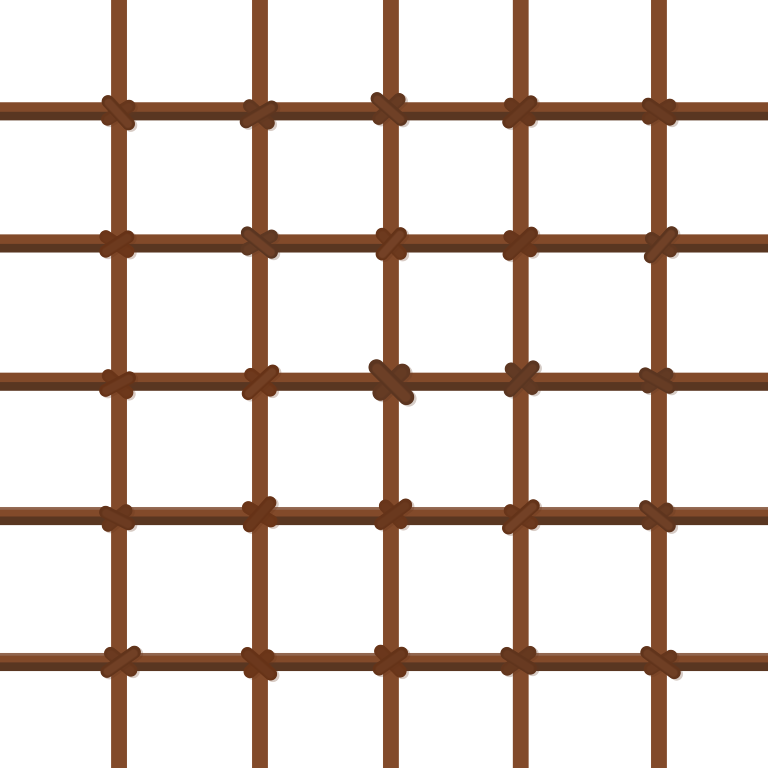
Give the GLSL for this pattern, as a Shadertoy shader.

```glsl
// A lattice of brown poles on white, lashed with crossed straps at every joint.

const int COUNT = 5;
const float POLE_X[COUNT] = float[](0.155, 0.3385, 0.509, 0.678, 0.858);
const float POLE_Y[COUNT] = float[](0.138, 0.328, 0.503, 0.683, 0.855);
const int RISING_TOP[COUNT] = int[](5, 14, 11, 29, 10); // bit set: top strap rises to the right
const float UPRIGHT_HALF = 0.0103;
const float RAIL_HALF = 0.0118;
const float RAIL_SHADE_Y = -0.0005;   // below this the rail is in shade
const float GLINT_WIDTH = 0.0035;
const int GLINT_ROWS = 2;             // lowest rails with a bright upper edge
const float STRAP_RADIUS = 0.0084;
const float STRAP_HALF = 0.0185;
const float STRAP_ANGLE = 0.66;
const float CENTRE_SCALE = 1.24;
const vec2 SHADOW_SHIFT = vec2(0.003, -0.002);

const vec3 PAPER = vec3(1.0);
const vec3 WOOD = vec3(0.51, 0.29, 0.165);
const vec3 WOOD_SHADE = vec3(0.35, 0.21, 0.13);
const vec3 GLINT = vec3(0.57, 0.40, 0.31);
const vec3 STRAP_RED = vec3(0.42, 0.205, 0.09);
const vec3 STRAP_GREY = vec3(0.36, 0.22, 0.14);
const vec3 STRAP_LIGHT = vec3(0.48, 0.28, 0.17);

float hash(vec2 p) {
    return fract(sin(dot(p, vec2(127.1, 311.7))) * 43758.5453);
}

float cover(float d, float px) {
    return 1.0 - smoothstep(-0.6 * px, 0.6 * px, d);
}

float capsule(vec2 p, vec2 halfAxis, float radius) {
    float t = clamp(dot(p, halfAxis) / dot(halfAxis, halfAxis), -1.0, 1.0);
    return length(p - halfAxis * t) - radius;
}

// One strap: faint cast shadow, dark rim, lighter worn middle
vec3 drawStrap(vec3 color, vec2 p, float angle, float halfLength, float radius,
               vec3 rim, float wear, float px) {
    vec2 halfAxis = halfLength * vec2(cos(angle), sin(angle));
    float d = capsule(p, halfAxis, radius);
    float shadow = capsule(p - SHADOW_SHIFT, halfAxis, radius);
    color = mix(color, rim, 0.25 * cover(shadow, px));
    color = mix(color, rim, cover(d, px));
    float core = capsule(p + vec2(0.0, 0.0008), halfAxis * 0.95, radius * 0.62);
    return mix(color, STRAP_LIGHT, wear * cover(core, 2.0 * px));
}

// Two straps crossed over a joint, varied by its cell
vec3 drawLashing(vec3 color, vec2 p, vec2 cell, float side, float scale, float px) {
    vec2 jitter = vec2(hash(cell + 1.3), hash(cell + 4.7)) - 0.5;
    p -= jitter * vec2(0.006, 0.008);
    vec3 rim = mix(STRAP_RED, STRAP_GREY, scale > 1.0 ? 0.8 : hash(cell + 8.1));
    float wear = 0.25 + 0.45 * hash(cell + 11.9);
    float radius = STRAP_RADIUS * scale;
    float under = STRAP_HALF * scale * mix(0.8, 1.02, hash(cell + 15.2));
    float over = STRAP_HALF * scale * mix(0.9, 1.2, hash(cell + 19.6));
    float tiltUnder = STRAP_ANGLE + 0.35 * (hash(cell + 23.4) - 0.5);
    float tiltOver = STRAP_ANGLE + 0.4 * (hash(cell + 27.8) - 0.5);
    color = drawStrap(color, p, -side * tiltUnder, under, radius, rim, 0.4 * wear, px);
    return drawStrap(color, p, side * tiltOver, over, radius, rim * 0.96, wear, px);
}

void mainImage(out vec4 fragColor, in vec2 fragCoord) {
    vec2 uv = fragCoord / iResolution.xy;
    float px = 1.0 / min(iResolution.x, iResolution.y);
    vec3 color = PAPER;

    // Horizontal rails
    for (int row = 0; row < COUNT; row++) {
        float y = uv.y - POLE_Y[row];
        vec3 rail = mix(WOOD, WOOD_SHADE, cover(y - RAIL_SHADE_Y, px));
        if (row < GLINT_ROWS)
            rail = mix(rail, GLINT, cover(RAIL_HALF - GLINT_WIDTH - y, px));
        color = mix(color, rail, cover(abs(y) - RAIL_HALF, px));
    }

    // Uprights in front of the rails
    for (int col = 0; col < COUNT; col++) {
        float x = uv.x - POLE_X[col];
        color = mix(color, WOOD, cover(abs(x) - UPRIGHT_HALF, px));
    }

    // Lashings at the joints
    for (int row = 0; row < COUNT; row++) {
        for (int col = 0; col < COUNT; col++) {
            vec2 p = uv - vec2(POLE_X[col], POLE_Y[row]);
            float side = ((RISING_TOP[row] >> col) & 1) == 1 ? 1.0 : -1.0;
            float scale = (row == 2 && col == 2) ? CENTRE_SCALE : 1.0;
            color = drawLashing(color, p, vec2(col, row), side, scale, px);
        }
    }

    fragColor = vec4(color, 1.0);
}
```
